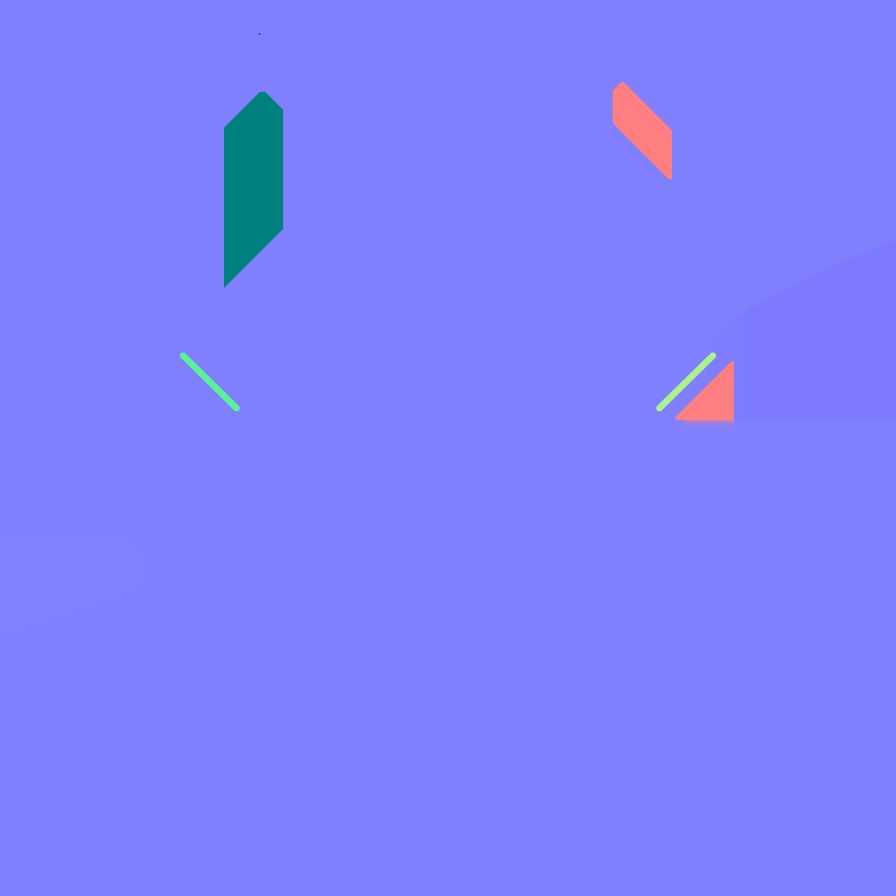
Write a WebGL 2 fragment shader that draws this texture map.

```glsl
#version 300 es
precision highp float;

uniform vec2 u_resolution;
out vec4 fragColor;

const vec3 FLAT_NORMAL = vec3(0.502, 0.502, 1.0);
const vec3 TEAL = vec3(0.0, 0.502, 0.498);
const vec3 SALMON = vec3(1.0, 0.498, 0.502);
const vec3 MINT = vec3(0.35, 0.95, 0.59);
const vec3 LIME = vec3(0.67, 0.95, 0.55);
const float DIAGONAL = 0.70711;

// Signed distance to the interval range.x .. range.y
float slab(float v, vec2 range) {
    return max(range.x - v, v - range.y);
}

// Octagon bounded in x, y, x + y and y - x
float octagon(vec2 p, vec2 xRange, vec2 yRange, vec2 sumRange, vec2 diffRange) {
    float box = max(slab(p.x, xRange), slab(p.y, yRange));
    float bevel = max(slab(p.x + p.y, sumRange), slab(p.y - p.x, diffRange));
    return max(box, bevel * DIAGONAL);
}

float capsule(vec2 p, vec2 a, vec2 b, float radius) {
    vec2 pa = p - a, ba = b - a;
    float t = clamp(dot(pa, ba) / dot(ba, ba), 0.0, 1.0);
    return length(pa - ba * t) - radius;
}

float coverage(float d, float pixel) {
    return 1.0 - smoothstep(-0.6 * pixel, 0.6 * pixel, d);
}

// Faint parallel ridges faded inside an ellipse aligned with the direction
float ridges(vec2 p, vec2 center, vec2 direction, vec2 extent, float frequency) {
    vec2 q = p - center;
    float along = dot(q, direction);
    float across = dot(q, vec2(-direction.y, direction.x));
    float fade = 1.0 - smoothstep(0.3, 1.0, length(vec2(along, across) / extent));
    return fade * (sin(across * frequency) + 0.5 * sin(across * frequency * 1.7 + 1.0));
}

// Broad tilted areas with very low contrast
vec3 shallowRelief(vec2 p, float pixel) {
    float rise = max(p.x - 0.775, 0.0);
    float crest = 0.60 + 0.32 * pow(rise, 0.65) + 0.05 * rise;
    float right = coverage(slab(p.y, vec2(0.531, crest)), pixel)
                * smoothstep(0.76, 0.84, p.x);
    float foot = 0.285 + 0.36 * p.x * p.x + 0.28 * p.x;
    float left = smoothstep(foot - 0.004, foot + 0.004, p.y)
               * (1.0 - smoothstep(0.12, 0.24, p.x))
               * (1.0 - smoothstep(0.36, 0.48, p.y));
    return right * vec3(-0.012, -0.022, 0.0) + left * vec3(-0.004, 0.003, 0.0);
}

float allRidges(vec2 p) {
    vec2 up = vec2(DIAGONAL), down = vec2(DIAGONAL, -DIAGONAL);
    float total = ridges(p, vec2(0.81, 0.125), up, vec2(0.15, 0.035), 420.0);
    total += ridges(p, vec2(0.20, 0.125), down, vec2(0.15, 0.035), 420.0);
    total += ridges(p, vec2(0.74, 0.585), up, vec2(0.08, 0.04), 500.0);
    total += ridges(p, vec2(0.27, 0.575), down, vec2(0.07, 0.03), 500.0);
    total += ridges(p, vec2(0.25, 0.425), vec2(0.45, 0.893), vec2(0.09, 0.05), 420.0);
    return total;
}

void main() {
    vec2 p = gl_FragCoord.xy / u_resolution;
    float pixel = 1.0 / min(u_resolution.x, u_resolution.y);

    vec3 color = FLAT_NORMAL + shallowRelief(p, pixel);
    color += vec3(-0.006, 0.005, 0.0) * allRidges(p);

    // Upper facets
    float tealFacet = octagon(p, vec2(0.25, 0.3161), vec2(0.0, 0.8975),
                              vec2(0.0, 1.1935), vec2(0.4285, 0.6075));
    color = mix(color, TEAL, coverage(tealFacet, pixel));
    float salmonFacet = octagon(p, vec2(0.6839, 0.75), vec2(0.8, 0.9085),
                                vec2(1.5465, 1.6045), vec2(0.0, 0.215));
    color = mix(color, SALMON, coverage(salmonFacet, pixel));

    // Triangle with a soft lower rim
    float spill = exp(-max(0.532 - p.y, 0.0) / 0.0035) * step(p.y, 0.532);
    float spillSpan = smoothstep(0.753, 0.775, p.x) * coverage(p.x - 0.819, pixel);
    color = mix(color, SALMON, 0.8 * spill * spillSpan);
    float triangle = octagon(p, vec2(0.7535, 0.819), vec2(0.5315, 0.597),
                             vec2(0.0, 2.0), vec2(-1.0, -0.2195));
    color = mix(color, SALMON, coverage(triangle, pixel));

    // Slanted bevel lines
    float leftBevel = capsule(p, vec2(0.2045, 0.603), vec2(0.264, 0.5445), 0.0036);
    color = mix(color, MINT, coverage(leftBevel, pixel));
    float rightBevel = capsule(p, vec2(0.7955, 0.603), vec2(0.736, 0.5445), 0.0036);
    color = mix(color, LIME, coverage(rightBevel, pixel));

    // Tiny specks near the top
    float darkSpeck = coverage(length(p - vec2(0.2897, 0.962)) - 0.001, pixel);
    color = mix(color, vec3(0.2, 0.2, 0.5), darkSpeck);
    float violetSpeck = coverage(length(p - vec2(0.7103, 0.962)) - 0.001, pixel);
    color = mix(color, vec3(0.65, 0.4, 0.9), violetSpeck);

    fragColor = vec4(clamp(color, 0.0, 1.0), 1.0);
}
```
